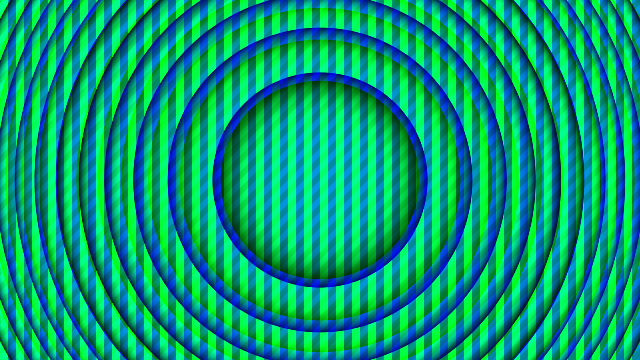
This background is drawn by a Shadertoy shader. Its source:

```glsl
// Concentric green and blue shaded rings woven with upright and diagonal stripes.

// Lengths are in canvas heights, measured from the centre.
const float GREEN_RING_AREA = 0.0902;   // squared radius spanned by each green ring
const float BLUE_RING_AREA  = 0.0766;   // squared radius spanned by each blue ring
const float GREEN_FALLOFF   = 2.5;      // higher keeps rings bright closer to the rim
const float BLUE_FALLOFF    = 2.2;
const float STRIPE_PERIOD   = 0.04444;
const vec2  DIAGONAL        = vec2(1.0, -1.0);

// Gains for the green and blue channels
const vec2 GREEN_COLUMN = vec2(1.14, 0.56);
const vec2 BLUE_COLUMN  = vec2(0.50, 0.76);
const vec2 LIT_BAND     = vec2(1.04, 1.16);
const vec2 DIM_BAND     = vec2(0.95, 0.84);
const float RED_FLOOR   = 0.01;

// Bright at the inner edge, dark at the rim, with a smoothed restart.
float ringShade(float radius, float area, float falloff, float pixel) {
    float phase = fract(radius * radius / area);
    float blur = clamp(2.0 * radius * pixel / area, 0.001, 0.5);
    float shade = 1.0 - pow(phase, falloff);
    return mix(shade, 1.0, smoothstep(1.0 - blur, 1.0, phase));
}

// Square wave: 1 over the first half of each period, 0 over the second.
float stripe(float position, float pixel) {
    float phase = fract(position / STRIPE_PERIOD - 0.25);
    float edgeDistance = (abs(phase - 0.5) - 0.25) * STRIPE_PERIOD;
    return smoothstep(-0.6 * pixel, 0.6 * pixel, edgeDistance);
}

void mainImage(out vec4 fragColor, in vec2 fragCoord) {
    float pixel = 1.0 / iResolution.y;
    vec2 p = (fragCoord - 0.5 * iResolution.xy) * pixel;
    float radius = length(p);

    // Two ring systems of slightly different spacing
    vec2 rings = vec2(ringShade(radius, GREEN_RING_AREA, GREEN_FALLOFF, pixel),
                      ringShade(radius, BLUE_RING_AREA, BLUE_FALLOFF, pixel));

    // Woven stripes: the pair holds the green and blue gains
    vec2 column = vec2(mix(GREEN_COLUMN.y, GREEN_COLUMN.x, stripe(p.x, pixel)),
                       mix(BLUE_COLUMN.y, BLUE_COLUMN.x, stripe(p.x, pixel)));
    float diagonalMask = stripe(dot(p, DIAGONAL), pixel * length(DIAGONAL));
    vec2 band = mix(DIM_BAND, LIT_BAND, diagonalMask);

    vec2 greenBlue = clamp(rings * column * band, 0.0, 1.0);
    fragColor = vec4(RED_FLOOR, greenBlue, 1.0);
}
```
